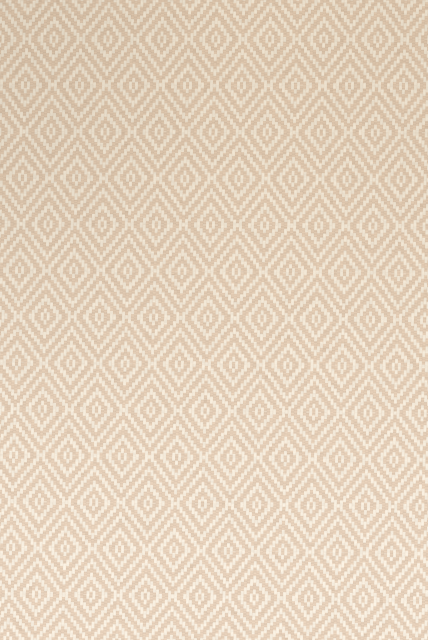
Give the GLSL for this texture, as a WebGL 2 fragment shader.

```glsl
#version 300 es
precision highp float;
// Woven cream and beige fabric: stepped diamonds in half-drop rows between zigzags.

#define DIAMOND_WIDTH 0.1263
#define DIAMOND_HEIGHT 0.2172
#define SLOPE 1.5
#define THREADS 18.0
#define PICKS 34.0
#define SKEW 0.0288
#define TILT 0.012
#define WEAR 0.03
#define SAMPLES 4

uniform vec2 u_resolution;
out vec4 outColor;

const vec3 BEIGE = vec3(0.884, 0.794, 0.705);
const vec3 CREAM = vec3(0.950, 0.910, 0.850);
const vec3 SHADOW = vec3(0.70, 0.60, 0.50);

float hash(vec2 p) {
    vec3 q = fract(vec3(p.xyx) * 0.1031);
    q += dot(q, q.yzx + 33.33);
    return fract((q.x + q.y) * q.z);
}

float noise(vec2 p) {
    vec2 i = floor(p), f = fract(p);
    f = f * f * (3.0 - 2.0 * f);
    return mix(mix(hash(i), hash(i + vec2(1, 0)), f.x),
               mix(hash(i + vec2(0, 1)), hash(i + vec2(1, 1)), f.x), f.y);
}

// Soft band covering lo..hi
float band(float d, float lo, float hi) {
    const float SOFT = 0.014;
    return smoothstep(lo - SOFT, lo + SOFT, d) * (1.0 - smoothstep(hi - SOFT, hi + SOFT, d));
}

// Distance from the nearest diamond centre, in row heights;
// it folds along a zigzag halfway to the next, shifted row
float diamond(vec2 cell) {
    vec2 a = abs(cell - round(cell));
    float d = SLOPE * a.x + 2.0 * a.y;
    return min(d, 1.0 + 0.5 * SLOPE - d);
}

// Slightly slanted cloth, as it hangs; the result counts whole diamonds
vec2 clothCoords(vec2 p) {
    vec2 q = p - vec2(0.498, 0.3086);
    q.x += SKEW * q.y;
    q.y -= TILT * p.y * q.x;
    q.x /= 1.0 + 0.007 * q.y;
    return q / vec2(DIAMOND_WIDTH, DIAMOND_HEIGHT);
}

vec3 weave(vec2 p) {
    vec2 cell = clothCoords(p);
    float column = round(cell.x * THREADS);
    float across = cell.x * THREADS - column;

    // Uneven thread ends, then core, ring and outer zigzag
    float jitter = (hash(vec2(column, floor(cell.y * 9.0)) + 200.0) - 0.5) * 0.010;
    float d = diamond(vec2(column / THREADS, cell.y + jitter));
    float raised = band(d, 0.07, 0.17) + band(d, 0.33, 0.475) + band(d, 0.66, 0.79);

    // Cream warp floats: rounded threads with seams
    float seam = smoothstep(0.28, 0.5, abs(across));
    vec3 cream = mix(CREAM, BEIGE, 0.38 * seam);

    // Beige ground: fine picks, alternating between threads
    float pick = cell.y * PICKS + 0.5 * mod(column, 2.0);
    float ridge = 0.5 + 0.5 * cos(6.28318 * pick);
    vec3 beige = BEIGE * (0.975 + 0.045 * ridge - 0.02 * seam);

    vec3 color = mix(beige, cream, raised);

    // Thread variation, fibre grain and a few dark gaps
    vec2 stitch = vec2(column, floor(pick)) + 300.0;
    float fibre = noise(cell * vec2(45.0, 80.0) + 900.0);
    color *= 1.0 + WEAR * (hash(stitch) + fibre - 1.0);
    float gap = step(0.988, hash(stitch + 71.0)) * (1.0 - raised);
    return mix(color, SHADOW, 0.32 * gap * ridge);
}

// Light falls from below: tan at the top, pale at the foot
vec3 lighting(vec2 uv) {
    vec3 light = mix(vec3(1.024, 1.031, 1.037), vec3(0.970, 0.962, 0.940),
                     smoothstep(0.0, 1.0, uv.y));
    float topLeft = smoothstep(0.75, 0.0, length((uv - vec2(0, 1)) * vec2(1.0, 0.9)));
    float topRight = smoothstep(0.6, 0.0, length(uv - vec2(1)));
    return light * (1.0 - 0.04 * topLeft - 0.015 * topRight);
}

void main() {
    vec2 uv = gl_FragCoord.xy / u_resolution;
    vec3 color = vec3(0);

    // Average several points per pixel to smooth the fine threads
    for (int j = 0; j < SAMPLES; j++) {
        for (int i = 0; i < SAMPLES; i++) {
            vec2 offset = (vec2(i, j) + 0.5) / float(SAMPLES) - 0.5;
            vec2 point = gl_FragCoord.xy + offset;
            color += weave(vec2(point.x, u_resolution.y - point.y) / u_resolution.x);
        }
    }
    color /= float(SAMPLES * SAMPLES);
    outColor = vec4(clamp(color * lighting(uv), 0.0, 1.0), 1.0);
}
```
